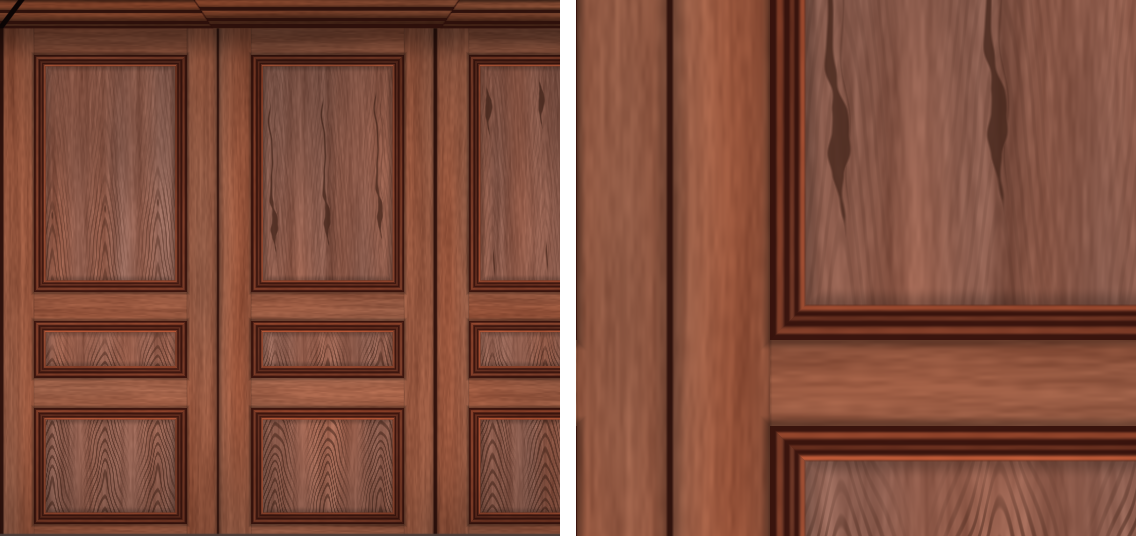
Left, the full canvas; right, a detail of the centre.
This texture is drawn by a Shadertoy shader. Its source:

```glsl
#define DOOR_PITCH 0.4056
#define FIRST_SEAM 0.001
#define PANEL_X 0.205
#define PANEL_HALF 0.1427
#define FRAME 0.022
#define CROWN_BASE 0.947
#define STRIP 0.0985
#define GRAIN_CONTRAST 1.0
#define FIGURE_STRENGTH 0.6

const vec3 LIGHT_WOOD = vec3(0.67, 0.46, 0.37);
const vec3 DARK_WOOD = vec3(0.35, 0.19, 0.135);
const vec3 GROOVE = vec3(0.19, 0.06, 0.04);
const vec3 GLOSS = vec3(0.24, 0.12, 0.07);

float hash(vec2 p) { return fract(sin(dot(p, vec2(127.1, 311.7))) * 43758.5453); }

float noise(vec2 p) {
    vec2 i = floor(p), f = fract(p);
    f = f * f * (3.0 - 2.0 * f);
    return mix(mix(hash(i), hash(i + vec2(1, 0)), f.x),
               mix(hash(i + vec2(0, 1)), hash(i + vec2(1, 1)), f.x), f.y);
}

// Soft line of half width w around c
float line(float x, float c, float w) {
    float soft = 0.0007 + 0.6 / iResolution.y;
    return 1.0 - smoothstep(w - soft, w + soft, abs(x - c));
}

// Grain runs along q.y
vec3 wood(vec2 q, float seed) {
    q += seed * vec2(3.17, 1.73);
    q.x += 0.006 * noise(q * vec2(9.0, 4.0));
    float broad = noise(q * vec2(38.0, 1.6));
    float streak = noise(q * vec2(120.0, 3.5));
    float fine = noise(q * vec2(300.0, 14.0));
    float pores = noise(q * vec2(430.0, 75.0));
    float tone = 0.28 * broad + 0.24 * streak + 0.2 * fine + 0.16 * pores + 0.21;
    vec3 col = mix(DARK_WOOD, LIGHT_WOOD, 0.66 + GRAIN_CONTRAST * (tone - 0.65));
    return col * mix(vec3(1.04, 0.96, 0.9), vec3(0.97, 1.02, 1.06), noise(q * vec2(25.0, 2.0) + 7.0));
}

// Nested arches and splits, repeated on each veneer strip; row 2 is the tall panel
float veneerFigure(vec2 q, float row, float door) {
    float x = q.x + (door == 0.0 ? 0.01 : 0.0);
    float strip = floor(x / STRIP + 0.5);
    float s = x - strip * STRIP, y = q.y - 0.012 * strip;
    float steep = row == 2.0 ? 8.0 : 3.2;
    float wave = y + steep * sqrt(s * s + 0.00002) + 0.035 * noise(vec2(s * 55.0, y * 18.0) + door * 9.0 + row);
    float arches = smoothstep(0.45, 1.0, 0.5 + 0.5 * sin(wave * (row == 2.0 ? 130.0 : 290.0)));
    arches *= 1.0 - smoothstep(0.014, 0.05, abs(s));
    float reach = row == 2.0 ? 0.2 + 0.5 * smoothstep(0.03, -0.1, y) * step(door, 0.5)
                : row == 1.0 ? 0.3 + 0.6 * smoothstep(0.025, -0.02, y) : 0.95;
    float figure = FIGURE_STRENGTH * arches * reach;
    if (row < 2.0) return figure;

    // Dark tip in the first door, long splits in the second, short ones in the third
    float bulgeY = door == 1.0 ? -0.08 : door == 2.0 ? 0.145 : -0.06;
    float size = door == 0.0 ? 0.0015 : 0.0065 - 0.001 * strip;
    float bulge = exp(-pow((y - bulgeY) / 0.042, 2.0));
    float low = exp(-pow((y + 0.155) / 0.03, 2.0)) * step(1.5, door);
    float thin = door == 1.0 ? smoothstep(-0.14, -0.11, y) * smoothstep(0.17, 0.11, y) : low;
    float path = 0.01 * (noise(vec2(y * 28.0, door)) - 0.5) - 0.05 * (y + 0.08);
    float halfWidth = 0.0014 * thin + size * bulge * noise(vec2(y * 75.0, 4.0 + door));
    float split = line(s, path, halfWidth) * smoothstep(0.0002, 0.0012, halfWidth);
    float echo = line(s, path + 0.008 + 0.03 * y, 0.0006) * thin;
    return max(figure, max(0.75 * split, 0.35 * echo));
}

// Stepped moulding, d measured inward from its outer edge
vec3 moulding(vec3 base, float d, float lit) {
    float grooves = max(max(line(d, 0.0015, 0.0024), line(d, 0.0105, 0.0018)), line(d, 0.0165, 0.0014));
    float ridges = max(0.45 * line(d, 0.006, 0.0015), line(d, 0.0203, 0.0013));
    vec3 col = mix(base * vec3(0.68, 0.5, 0.43), GROOVE, 0.88 * grooves);
    return col + GLOSS * ridges * lit;
}

vec3 crown(vec2 p) {
    float h = (p.y - CROWN_BASE) / (1.0 - CROWN_BASE);
    float bay = abs(p.x - FIRST_SEAM - 1.5 * DOOR_PITCH) - 0.213 - 0.034 * h;
    h -= 0.09 * step(bay, 0.0);
    vec3 col = wood(p.yx, 5.0) * vec3(0.85, 0.7, 0.58);
    col *= 0.6 + 0.45 * smoothstep(0.2, 0.5, h) * smoothstep(0.62, 0.5, h)
               + 0.55 * smoothstep(0.6, 0.78, h) * smoothstep(1.0, 0.85, h);
    float grooves = max(max(line(h, 0.0, 0.08), line(h, 0.22, 0.05)), line(h, 0.6, 0.06));
    col = mix(col, GROOVE, 0.85 * grooves);
    col = mix(col, GROOVE, 0.6 * line(bay, 0.0, 0.0016));
    return mix(col, vec3(0.05, 0.02, 0.02), line(p.x, 0.04 * h, 0.006));
}

void mainImage(out vec4 fragColor, in vec2 fragCoord) {
    vec2 p = fragCoord / iResolution.y;
    float bayX = (p.x - FIRST_SEAM) / DOOR_PITCH;
    float door = mod(floor(bayX), 3.0);
    vec2 local = vec2(fract(bayX) * DOOR_PITCH - PANEL_X, p.y);

    // Stiles and rails
    bool rail = abs(local.x) < PANEL_HALF;
    vec3 col = rail ? wood(p.yx, door + 8.0) : wood(p, door + 2.0);
    col *= vec3(1.0, 0.91, 0.85);
    col *= 1.0 - 0.15 * line(abs(local.x), PANEL_HALF, 0.0008);

    // Three raised panels, bottom to top
    for (int i = 0; i < 3; i++) {
        float row = float(i);
        vec2 span = i == 0 ? vec2(0.022, 0.239) : i == 1 ? vec2(0.295, 0.402) : vec2(0.455, 0.898);
        vec2 q = local - vec2(0.0, 0.5 * (span.x + span.y));
        vec2 inset = vec2(PANEL_HALF, 0.5 * (span.y - span.x)) - abs(q);
        float d = min(inset.x, inset.y);
        bool upright = inset.x < inset.y;
        col *= 1.0 - 0.3 * smoothstep(-0.007, 0.0, d);
        if (d < 0.0) continue;
        float lit = upright ? (q.x < 0.0 ? 0.9 : 0.55) : (q.y > 0.0 ? 1.3 : 0.8);
        vec3 frame = moulding(upright ? wood(p, 3.0) : wood(p.yx, 4.0), d, lit);
        vec3 panel = wood(p, door * 3.0 + row + 11.0) * vec3(0.97, 0.98, 1.04);
        panel = mix(panel, DARK_WOOD * 0.72, veneerFigure(q, row, door));
        panel *= mix(0.8, 1.0, smoothstep(FRAME, FRAME + 0.012, d));
        col = mix(frame, panel, smoothstep(FRAME - 0.001, FRAME + 0.001, d));
    }

    // Door seams, each with its own width
    float seam = floor(bayX + 0.5);
    float seamX = (bayX - seam) * DOOR_PITCH;
    float seamWidth = seam == 1.0 ? 0.0019 : 0.0033;
    col *= 1.0 - 0.25 * smoothstep(0.012, 0.0, abs(seamX));
    col = mix(col, GROOVE * 0.8, 0.9 * line(seamX, 0.0, seam == 0.0 ? 0.0055 : seamWidth));

    // Crown, its shadow and the soft room light
    col *= 1.0 - 0.3 * smoothstep(CROWN_BASE - 0.07, CROWN_BASE, p.y);
    col = mix(col, crown(p), smoothstep(-0.001, 0.001, p.y - CROWN_BASE));
    col *= 1.07 - 0.2 * smoothstep(0.55, 1.0, p.y) - 0.12 * smoothstep(0.25, 0.0, p.y);
    col *= 0.95 + 0.1 * noise(p * 7.0);
    col = mix(col, vec3(0.3, 0.24, 0.22), line(p.y, 0.0, 0.004));
    fragColor = vec4(clamp(col, 0.0, 1.0), 1.0);
}
```
